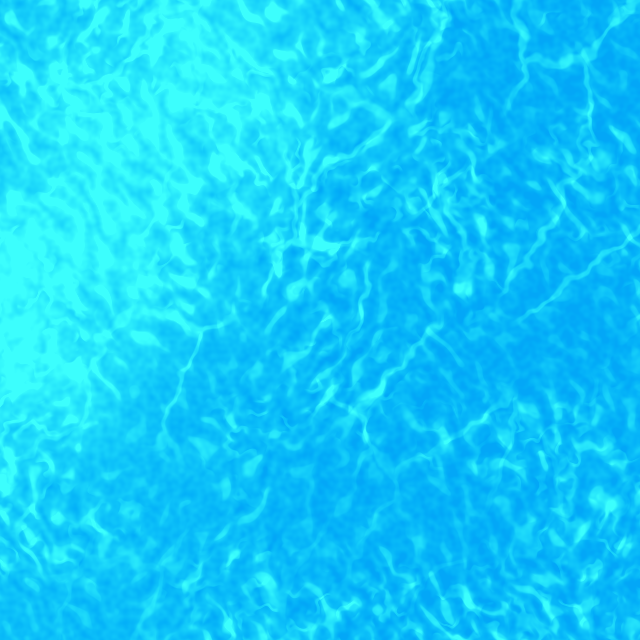
Write a Shadertoy shader that draws this texture.

```glsl
// Sunlit pool water: a cyan glow fading to azure, covered by choppy ripples.
// Warped gradient noise gives grain, glints and squiggles; warped Voronoi
// borders give the long caustic filaments. One light value drives the colour.

const vec3  DEEP_BLUE   = vec3(0.01, 0.67, 0.97);
const vec3  BRIGHT_CYAN = vec3(0.22, 0.98, 0.99);
const float RED_CURVE   = 1.3;             // red rises later than green
const vec2  GLOW_START  = vec2(0.00, 0.50);
const vec2  GLOW_END    = vec2(0.36, 0.90);
const float GLOW_RADIUS = 0.21;
const float GLOW_GAIN   = 0.66;
const float BASE_LIGHT  = 0.12;
const float LEFT_LIGHT  = 0.20;
const vec2  NET_SCALE   = vec2(4.6, 7.6);  // cells along and across the lean
const float NET_LEAN    = 1.15;
const float NET_WIDTH   = 0.055;
const float NET_GAIN    = 0.44;
const float SQUIGGLE_SCALE = 25.0;
const float SQUIGGLE_GAIN  = 0.36;
const vec2  GRAIN_SCALE = vec2(27.0, 52.0);
const float GRAIN_GAIN  = 0.40;
const float GLINT_GAIN  = 0.34;
const float FLECK_SCALE = 95.0;
const float FLECK_GAIN  = 0.13;

vec2 hash2(vec2 p) {
    vec3 q = fract(p.xyx * vec3(0.1031, 0.1030, 0.0973));
    q += dot(q, q.yzx + 33.33);
    return fract((q.xx + q.yz) * q.zy);
}

float cornerSlope(vec2 cell, vec2 offset) {
    float angle = 6.2832 * hash2(cell).x;
    return dot(vec2(cos(angle), sin(angle)), offset);
}

// Gradient noise, roughly -1 to 1
float gradientNoise(vec2 p) {
    vec2 i = floor(p), f = fract(p);
    vec2 w = f * f * f * (f * (f * 6.0 - 15.0) + 10.0);
    vec2 e = vec2(1.0, 0.0);
    float low  = mix(cornerSlope(i, f), cornerSlope(i + e, f - e), w.x);
    float high = mix(cornerSlope(i + e.yx, f - e.yx), cornerSlope(i + 1.0, f - 1.0), w.x);
    return 1.4 * mix(low, high, w.y);
}

vec2 noise2(vec2 p) {
    return vec2(gradientNoise(p), gradientNoise(p + vec2(37.2, 91.7)));
}

// Coordinates along and across a direction
vec2 turn(vec2 p, float angle) {
    vec2 d = vec2(cos(angle), sin(angle));
    return vec2(dot(p, d), dot(p, vec2(-d.y, d.x)));
}

// Distance to the nearest Voronoi border
float cellBorder(vec2 p) {
    vec2 cell = floor(p), f = fract(p), nearest = vec2(8.0);
    for (int y = -1; y <= 1; y++)
    for (int x = -1; x <= 1; x++) {
        vec2 g = vec2(x, y);
        vec2 r = g + hash2(cell + g) - f;
        if (dot(r, r) < dot(nearest, nearest)) nearest = r;
    }
    float border = 8.0;
    for (int y = -2; y <= 2; y++)
    for (int x = -2; x <= 2; x++) {
        vec2 g = vec2(x, y);
        vec2 r = g + hash2(cell + g) - f;
        vec2 gap = r - nearest;
        if (dot(gap, gap) > 0.0001)
            border = min(border, dot(0.5 * (r + nearest), normalize(gap)));
    }
    return border;
}

float segmentDistance(vec2 p, vec2 a, vec2 b) {
    vec2 ab = b - a;
    return length(p - a - ab * clamp(dot(p - a, ab) / dot(ab, ab), 0.0, 1.0));
}

void mainImage(out vec4 fragColor, in vec2 fragCoord) {
    vec2 uv = fragCoord / iResolution.xy;
    vec2 p = uv + 3.0;
    vec2 slow = noise2(p * 7.0), quick = noise2(p * 28.0 + 5.0);
    vec2 jitter = noise2(p * 60.0 + 17.0);
    float patches = gradientNoise(p * 4.5 + 11.0);

    // Broad light, with ragged edges
    float d = segmentDistance(uv + 0.08 * slow, GLOW_START, GLOW_END) / GLOW_RADIUS;
    float glow = exp(-d * d);
    float light = BASE_LIGHT + GLOW_GAIN * glow
                + LEFT_LIGHT * smoothstep(0.75, 0.0, uv.x) + 0.10 * patches;

    // Choppy grain in two leaning directions, its crests lit as glints
    vec2 bent = p + 0.018 * slow + 0.009 * quick;
    float fallGrain = gradientNoise(turn(bent, 2.2) * GRAIN_SCALE);
    float riseGrain = gradientNoise(turn(bent, 1.0) * GRAIN_SCALE + 40.0);
    float lean = smoothstep(0.0, 0.3, gradientNoise(p * 3.0 + 23.0));
    float grain = mix(fallGrain, riseGrain, lean);
    float rough = mix(0.45, 1.0, smoothstep(-0.4, 0.3, patches + 0.8 * glow));
    light += rough * (GRAIN_GAIN * grain + GLINT_GAIN * smoothstep(0.18, 0.50, grain));

    // Short broken squiggles, gathered in patches
    float curl = gradientNoise(bent * SQUIGGLE_SCALE + 0.25 * jitter);
    float gathered = smoothstep(-0.30, 0.30, patches + 0.6 * gradientNoise(p * 12.0));
    float broken = smoothstep(-0.20, 0.25, gradientNoise(p * 31.0 + 71.0));
    light += SQUIGGLE_GAIN * gathered * broken * smoothstep(0.26, 0.08, abs(curl));

    // Long crinkled filaments with a faint halo, weaker at the bottom
    vec2 wander = 0.024 * slow + 0.012 * quick + 0.005 * jitter;
    float border = cellBorder(turn(p + wander, NET_LEAN) * NET_SCALE);
    float strength = smoothstep(-0.40, 0.15, gradientNoise(p * 6.0 + 61.0))
                   * mix(0.35, 1.0, smoothstep(0.15, 0.5, uv.y)) * (1.0 - 0.6 * glow);
    light += strength * (NET_GAIN * smoothstep(NET_WIDTH, 0.015, border)
                       + 0.07 * smoothstep(3.0 * NET_WIDTH, 0.0, border));

    // Tiny flecks, then the colour ramp
    light += FLECK_GAIN * gradientNoise(p * FLECK_SCALE);
    light = clamp(light, -0.05, 1.05);
    float red = pow(max(light, 0.0), RED_CURVE);
    vec3 color = mix(DEEP_BLUE, BRIGHT_CYAN, vec3(red, light, light));
    fragColor = vec4(clamp(color, 0.0, 1.0), 1.0);
}
```
